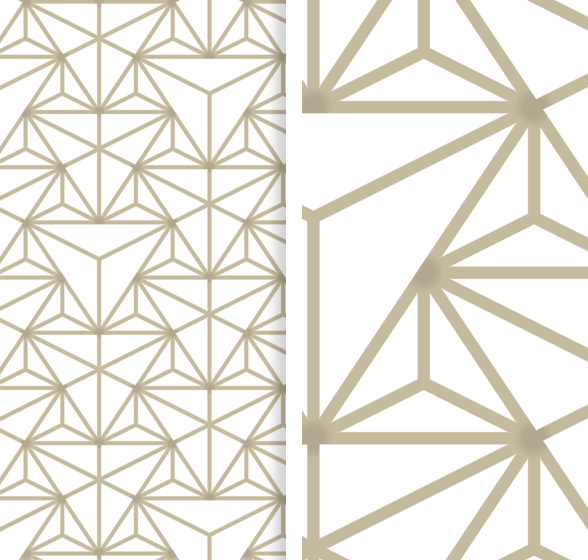
Left, the full canvas; right, a detail of the centre.
This pattern is drawn by a WebGL 2 fragment shader. Its source:

```glsl
#version 300 es
precision highp float;
// Tan line lattice: large inverted triangles with medians, small upright ones with spokes, shaded right edge.

uniform vec2 u_resolution;
out vec4 fragColor;

float segment(vec2 p, vec2 a, vec2 b) {
    vec2 ab = b - a, ap = p - a;
    return length(ap - ab * clamp(dot(ap, ab) / dot(ab, ab), 0.0, 1.0));
}

// Distance to the lines of one cell, mirrored about its axis; y runs downward.
float cellLines(vec2 q, bool plain) {
    vec2 corner = vec2(1.0, 0.0), apex = vec2(0.0, 1.5), center = vec2(0.0, 0.5);
    vec2 middle = vec2(0.5, 0.75), hub = vec2(0.5, 1.25);

    // Large triangle and the spokes to its corners
    float d = segment(q, vec2(0.0), corner);
    d = min(d, segment(q, corner, apex));
    d = min(d, segment(q, corner, center));
    d = min(d, segment(q, center, apex));

    // Small triangle beside the apex
    d = min(d, segment(q, middle, hub));
    d = min(d, segment(q, hub, apex));
    d = min(d, segment(q, hub, vec2(1.0, 1.5)));

    // Medians continue to the edge midpoints, except in plain cells
    if (!plain) {
        d = min(d, segment(q, center, vec2(0.0)));
        d = min(d, segment(q, center, middle));
    }
    return d;
}

void main() {
    vec2 uv = gl_FragCoord.xy / u_resolution.y;
    float pixel = 7.61 / u_resolution.y;
    vec2 p = vec2(uv.x, 1.0 - uv.y) * 7.61 - vec2(1.347, 0.022);

    // Neighbouring columns, each lowered by half a cell in turn
    float lines = 1e3, nodes = 1e3;
    for (int i = 0; i < 2; i++) {
        float column = floor(p.x / 1.5) + float(i);
        float odd = mod(column, 2.0);
        float y = p.y - 0.75 * odd;
        for (int j = -1; j < 1; j++) {
            float row = floor(y / 1.5 + 0.5) + float(j);
            vec2 q = vec2(abs(p.x - 1.5 * column), y - 1.5 * row);
            bool plain = mod(row + 2.0 * odd, 4.0) == 2.0;
            lines = min(lines, cellLines(q, plain));
            nodes = min(nodes, min(length(q), length(q - vec2(1.0, 0.0))));
            nodes = min(nodes, length(q - vec2(0.5, 0.75)));
        }
    }

    // Tan ink, slightly denser where lines meet
    vec3 tan_ink = vec3(0.77, 0.73, 0.62), dense_ink = vec3(0.70, 0.66, 0.56);
    vec3 ink = mix(dense_ink, tan_ink, smoothstep(0.04, 0.10, nodes));
    float coverage = 1.0 - smoothstep(0.028 - 0.9 * pixel, 0.028 + 0.9 * pixel, lines);
    vec3 color = mix(vec3(1.0), ink, coverage);

    // Soft shadow along the right edge
    color *= 1.0 - 0.17 * smoothstep(0.925, 1.0, gl_FragCoord.x / u_resolution.x);
    fragColor = vec4(color, 1.0);
}
```
